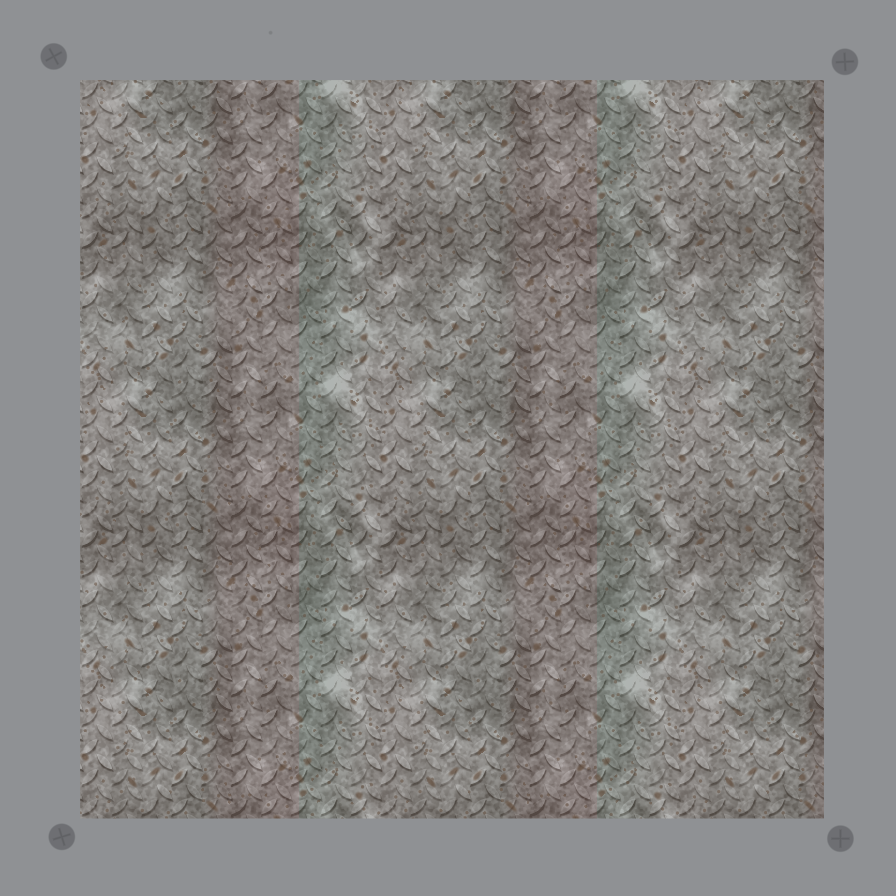
Reproduce this texture procedurally as a Shadertoy shader.

```glsl
const float TILES = 3.0;            // plate tiles across the canvas
const float STUDS = 10.0;           // stud pairs across one tile
const vec2 STUD_HALF = vec2(0.37, 0.125);
const vec2 SHADOW_SHIFT = vec2(-0.02, 0.065);
const vec2 PLATE_MIN = vec2(0.0895, 0.0865);
const vec2 PLATE_MAX = vec2(0.9195, 0.9105);
const float SCREW_RADIUS = 0.0147;
const vec3 WALL = vec3(0.56, 0.57, 0.58);
const vec3 SCREW = vec3(0.43, 0.435, 0.45);
const vec3 STEEL_DARK = vec3(0.39, 0.37, 0.35);
const vec3 STEEL_LIGHT = vec3(0.64, 0.635, 0.625);
const vec3 RUST = vec3(0.37, 0.28, 0.21);
const vec3 WARM_TINT = vec3(0.014, -0.010, -0.006);
const vec3 COOL_TINT = vec3(-0.022, 0.008, 0.000);
const float TAU = 6.28319;

// Screw centre (xy) and slot angle (z)
const vec3 SCREWS[4] = vec3[4](vec3(0.060, 0.937, 0.5), vec3(0.943, 0.931, 0.05),
                               vec3(0.069, 0.066, 0.3), vec3(0.938, 0.064, 0.0));

vec3 hash3(vec2 c) {
    vec3 q = fract(c.xyx * vec3(0.1031, 0.1030, 0.0973));
    q += dot(q, q.yxz + 33.33);
    return fract((q.xxy + q.yzz) * q.zyx);
}

// Wrapping cellular noise: nearest distance, blended value, nearest cell value
vec3 cells(vec2 t, float n) {
    vec2 p = t * n, base = floor(p);
    float nearest = 9.0, id = 0.0, sum = 0.0, total = 0.0;
    for (int y = -1; y <= 1; y++)
    for (int x = -1; x <= 1; x++) {
        vec2 c = base + vec2(x, y);
        vec3 h = hash3(mod(c, n) + n * 1.7);
        float d = length(c + h.xy - p);
        float weight = exp(-5.0 * d * d);
        sum += weight * h.z;
        total += weight;
        if (d < nearest) { nearest = d; id = h.z; }
    }
    return vec3(nearest, sum / total, id);
}

// Soft wrapping blot
float blot(vec2 t, vec2 centre, vec2 radius) {
    vec2 d = (fract(t - centre + 0.5) - 0.5) / radius;
    return exp(-dot(d, d));
}

// Pointed oval along x, negative inside
float lens(vec2 q) {
    float along = q.x / STUD_HALF.x;
    return abs(q.y) - STUD_HALF.y * (1.0 - along * along);
}

// Brightness of the raised studs, leaning right or left on two lattices
float studs(vec2 t, float aa) {
    float tone = 0.0;
    for (int i = 0; i < 2; i++) {
        vec2 p = t * STUDS + 0.5 * float(1 - i);
        vec2 q = fract(p) - 0.5;
        float wear = hash3(mod(floor(p), STUDS) + 31.0 * float(i)).x;
        float lean = i == 0 ? 0.707 : -0.707;
        mat2 turn = mat2(0.707, -lean, lean, 0.707);
        float d = lens(turn * q);
        float body = 1.0 - smoothstep(-aa, aa, d);
        float shade = 1.0 - smoothstep(-aa, aa + 0.03, lens(turn * (q + SHADOW_SHIFT)));
        float rim = body * smoothstep(-0.07, 0.0, d) * smoothstep(-0.04, 0.1, q.y);
        tone += body * mix(0.06, 0.28, wear) + 0.14 * rim;
        tone -= shade * (1.0 - body) * mix(0.45, 0.75, wear);
    }
    return tone;
}

vec3 plate(vec2 uv, float pixel) {
    vec2 t = fract(uv * TILES);
    vec2 w = t + 0.014 * sin(TAU * (t.yx * vec2(3.0, 4.0) + 0.2))
               + 0.006 * sin(TAU * t.yx * vec2(13.0, 11.0));
    vec3 broad = cells(w, 4.0), cloud = cells(w, 11.0), scuff = cells(w, 23.0);
    vec3 grain = cells(t, 67.0), dust = cells(t, 113.0);

    // Layered grime and grain
    float tone = 0.57 + 0.30 * (broad.y - 0.5) + 0.34 * (cloud.y - 0.5)
               + 0.34 * (scuff.y - 0.5) + 0.38 * (grain.y - 0.5) + 0.42 * (dust.y - 0.5);
    tone += 0.28 * smoothstep(0.66, 0.9, cloud.y) * smoothstep(0.3, 0.8, scuff.y);

    // Broad bands and stains shared by every tile
    tone -= 0.20 * blot(t, vec2(t.x, 0.22), vec2(1.0, 0.13));
    tone -= 0.22 * blot(w, vec2(0.92, 0.2), vec2(0.16, 0.12));
    tone -= 0.34 * blot(w, vec2(0.75, 0.70), vec2(0.04, 0.16));
    tone -= 0.32 * blot(w, vec2(0.07, 0.04), vec2(0.05, 0.04));
    tone += 0.24 * blot(w, vec2(0.25, 0.88), vec2(0.28, 0.12));
    tone += 0.30 * blot(w, vec2(0.13, 0.69), vec2(0.06, 0.05));
    tone += 0.24 * blot(w, vec2(0.60, 0.08), vec2(0.05, 0.08));
    tone += studs(t, pixel * TILES * STUDS * 0.7);
    vec3 color = mix(STEEL_DARK, STEEL_LIGHT, clamp(tone, -0.3, 1.25));

    // Colour cast, breaking at the tile seam
    color += WARM_TINT * (smoothstep(0.66, 0.76, t.x) + 0.8 * (broad.y - 0.5));
    color += COOL_TINT * (1.0 - smoothstep(0.0, 0.32, t.x));

    // Rust spots and small pits
    float spot = step(0.94, scuff.z) * (1.0 - smoothstep(0.12, 0.42, scuff.x));
    float pit = step(0.95, grain.z) * (1.0 - smoothstep(0.2, 0.55, grain.x));
    return mix(color, RUST, max(0.65 * spot, 0.5 * pit));
}

void mainImage(out vec4 fragColor, in vec2 fragCoord) {
    vec2 uv = fragCoord / iResolution.xy;
    float pixel = 1.0 / iResolution.y;
    vec3 color = WALL;

    // Crossed screws and one fleck on the wall
    for (int i = 0; i < 4; i++) {
        vec2 d = uv - SCREWS[i].xy;
        float c = cos(SCREWS[i].z), s = sin(SCREWS[i].z);
        vec2 q = abs(mat2(c, -s, s, c) * d);
        float slot = max(min(q.x, q.y) - 0.001, max(q.x, q.y) - 0.010);
        vec3 head = SCREW * (1.0 - 0.13 * (1.0 - smoothstep(-pixel, pixel, slot)));
        color = mix(head, color, smoothstep(-pixel, pixel, length(d) - SCREW_RADIUS));
    }
    float fleck = length(uv - vec2(0.302, 0.9635)) - 0.002;
    color *= 1.0 - 0.12 * (1.0 - smoothstep(-pixel, pixel, fleck));

    // Plate inset in the wall
    vec2 inset = min(uv - PLATE_MIN, PLATE_MAX - uv);
    float mask = smoothstep(-0.5 * pixel, 0.5 * pixel, min(inset.x, inset.y));
    if (mask > 0.0) color = mix(color, plate(uv, pixel), mask);
    fragColor = vec4(color, 1.0);
}
```
